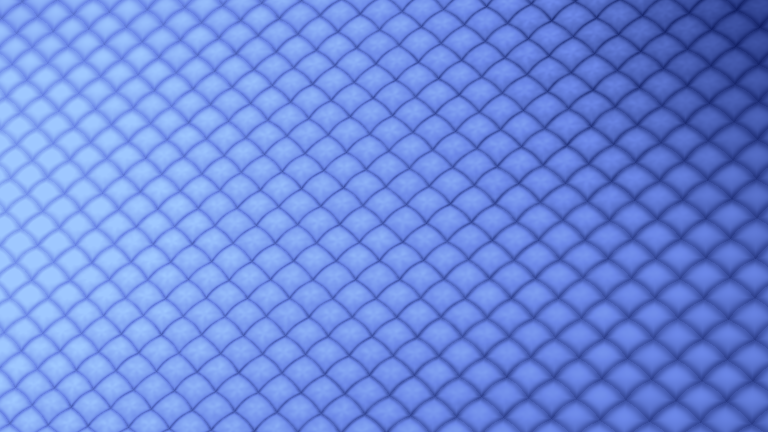
A WebGL 2 fragment shader for this texture:

```glsl
#version 300 es
// Blue quilted mesh of domed diamond cells, seen obliquely with a shallow focus.
precision highp float;
uniform vec2 u_resolution;
out vec4 fragColor;

const float PI = 3.14159265;
const vec3 NAVY = vec3(0.10, 0.16, 0.44);
const vec3 BLUE = vec3(0.42, 0.53, 0.91);
const vec3 SKY = vec3(0.62, 0.78, 1.0);

float hash(vec2 p) {
  vec3 q = fract(vec3(p.xyx) * 0.1031);
  q += dot(q, q.yzx + 33.33);
  return fract((q.x + q.y) * q.z);
}

vec2 gradientAt(vec2 cell) {
  float angle = 2.0 * PI * hash(cell);
  return vec2(cos(angle), sin(angle));
}

float gradientNoise(vec2 p) {
  vec2 i = floor(p), f = p - i;
  vec2 s = f * f * f * (f * (f * 6.0 - 15.0) + 10.0);
  float a = dot(gradientAt(i), f);
  float b = dot(gradientAt(i + vec2(1, 0)), f - vec2(1, 0));
  float c = dot(gradientAt(i + vec2(0, 1)), f - vec2(0, 1));
  float d = dot(gradientAt(i + vec2(1, 1)), f - vec2(1, 1));
  return mix(mix(a, b, s.x), mix(c, d, s.x), s.y);
}

float bell(float d, float width) {
  return exp(-d * d / (width * width));
}

// Canvas position to lattice coordinates, with mild perspective.
vec2 latticeCoords(vec2 p) {
  vec2 fallingStep = vec2(0.0463, -0.0417);
  vec2 risingStep = vec2(0.0540, 0.0433);
  vec2 node = vec2(-0.003, -0.0185);
  vec2 flatPos = p / (1.0 + dot(p, vec2(0.09, -0.09)));
  return inverse(mat2(fallingStep, risingStep)) * (flatPos - node);
}

// Bend the seams upward between the knots.
vec2 archSeams(vec2 uv) {
  vec2 arch = abs(sin(PI * uv.yx));
  return uv + vec2(0.08, -0.06) * arch;
}

// Broad illumination: bright at the left, falling off to the upper right.
float lighting(vec2 p) {
  float light = 0.615 - 0.125 * p.x;
  light += 0.09 * bell(length(p - vec2(-0.95, 0.08)), 0.55);
  light -= 0.12 * bell(length(p - vec2(-0.95, 0.58)), 0.28);
  light -= 0.25 * bell(length(p - vec2(0.98, 0.58)), 0.55);
  return light - 0.05 * smoothstep(-0.1, -0.5, p.y);
}

// Domed cell with faint radial facets and a soft highlight.
float cellRelief(vec2 f, vec2 id, float sharpness) {
  vec2 c = f - 0.5;
  float r = length(c);
  float angle = atan(c.y, c.x) + 0.5 * (hash(id) - 0.5);
  float facets = sin(4.0 * angle + 0.6) * smoothstep(0.04, 0.16, r) * smoothstep(0.48, 0.25, r);
  float highlight = bell(length(c - vec2(-0.06, 0.08)), 0.30);
  float tilt = dot(c, vec2(-0.035, 0.035));
  return 0.045 * highlight + tilt + 0.018 * sharpness * facets
    + 0.024 * (hash(id + 17.0) - 0.5) * smoothstep(0.5, 0.3, r);
}

// Darkness of thin seams, their soft shadows and the knots where they cross.
float seamShade(vec2 f, float blur, float pixel, float wear) {
  vec2 d = min(f, 1.0 - f);
  float width = max(mix(0.052, 0.14, blur), 0.7 * pixel);
  float depth = mix(0.15, 0.09, blur) * (1.0 + 0.5 * wear);
  float rising = bell(d.x, width);
  float falling = 0.8 * bell(d.y, width * 1.15);
  float shadow = max(bell(d.x, 0.20), bell(d.y, 0.20));
  float knot = bell(length(d), mix(0.12, 0.22, blur));
  return depth * max(rising, falling) + 0.065 * shadow + 0.055 * knot;
}

vec3 toneColor(float tone) {
  vec3 dark = mix(NAVY, BLUE, clamp((tone - 0.16) / 0.37, -0.3, 1.0));
  return mix(dark, SKY, clamp((tone - 0.53) / 0.25, 0.0, 1.0));
}

void main() {
  vec2 p = (gl_FragCoord.xy - 0.5 * u_resolution) / u_resolution.y;
  vec2 uv = latticeCoords(p);
  float pixel = max(fwidth(uv.x), fwidth(uv.y));

  // Focus is sharpest along a slanted band.
  float focusOffset = dot(p - vec2(-0.08, 0.0), normalize(vec2(1.0, -0.72)));
  float blur = smoothstep(0.12, 0.85, abs(focusOffset));

  // Small irregularities in the weave.
  float wear = gradientNoise(uv * 1.7 + 40.0);
  vec2 wobble = vec2(gradientNoise(uv * 0.9), gradientNoise(uv * 0.9 + 71.0));
  vec2 woven = archSeams(uv + 0.045 * wobble);
  vec2 id = floor(woven);
  vec2 f = woven - id;

  float tone = lighting(p);
  float shade = cellRelief(f, id, 1.0 - blur) - seamShade(f, blur, pixel, wear);
  tone += shade * mix(0.55, 1.0, smoothstep(0.2, 0.55, tone));
  tone += 0.022 * (1.0 - blur) * gradientNoise(uv * 7.0) + 0.012 * wear;
  fragColor = vec4(clamp(toneColor(tone), 0.0, 1.0), 1.0);
}
```
